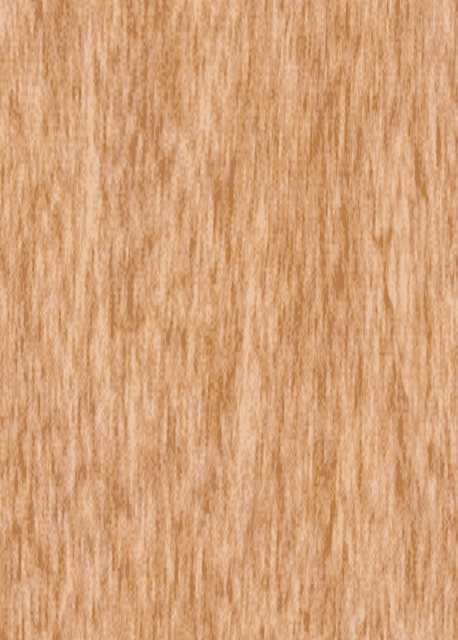
A WebGL 2 fragment shader for this texture:

```glsl
#version 300 es
precision highp float;
// Pale honey-coloured wood: upright fibres, a brown tongue and a split, flaky band.

uniform vec2 u_resolution;
out vec4 fragColor;

float hash(vec2 p) {
    return fract(sin(dot(p, vec2(127.1, 311.7))) * 43758.5453);
}

// Smooth value noise, -1 to 1
float noise(vec2 p) {
    vec2 i = floor(p), f = fract(p);
    f = f * f * (3.0 - 2.0 * f);
    float low = mix(hash(i), hash(i + vec2(1, 0)), f.x);
    float high = mix(hash(i + vec2(0, 1)), hash(i + vec2(1, 1)), f.x);
    return 2.0 * mix(low, high, f.y) - 1.0;
}

// Noise along one fibre; each fibre starts at its own height
float fibre(float column, float y, float seed) {
    y += 7.0 * hash(vec2(column, seed));
    float i = floor(y), f = smoothstep(0.0, 1.0, fract(y));
    return mix(hash(vec2(column + seed, i)), hash(vec2(column + seed, i + 1.0)), f);
}

// Upright strokes without visible rows, -1 to 1
float grain(vec2 p, vec2 frequency, float seed) {
    vec2 q = p * frequency;
    float i = floor(q.x), f = smoothstep(0.0, 1.0, fract(q.x));
    return 2.0 * mix(fibre(i, q.y, seed), fibre(i + 1.0, q.y, seed), f) - 1.0;
}

float bump(float x, float centre, float width) {
    float d = (x - centre) / width;
    return exp(-d * d);
}

// Soft streak between a low and a high end
float streak(vec2 p, vec2 low, vec2 high, float width) {
    float t = (p.y - low.y) / (high.y - low.y);
    float ends = smoothstep(-0.1, 0.2, t) * (1.0 - smoothstep(0.8, 1.1, t));
    return ends * bump(p.x, mix(low.x, high.x, t), width);
}

// Area above a rounded tip: x = inside, y = darkening near the tip
vec2 tongue(vec2 p, vec2 tip, float halfWidth) {
    float d = (p.x - tip.x) / halfWidth;
    float rise = p.y - tip.y - 0.05 * d * d;
    float inside = smoothstep(0.0, 0.012, rise) * (1.0 - smoothstep(0.75, 1.0, abs(d)));
    return vec2(inside, inside * exp(-max(rise, 0.0) * 28.0));
}

// Small slanted flecks, dark and pale in turn
float flecks(vec2 p, float aspect) {
    float tone = 0.0;
    for (int k = 0; k < 10; k++) {
        float id = float(k);
        vec2 centre = vec2(hash(vec2(id, 3.0)) * aspect, hash(vec2(id, 8.0)));
        vec2 d = p - centre;
        d.x -= 0.25 * d.y;
        float body = exp(-dot(d * d, vec2(50000.0, 5000.0)));
        tone += body * (mod(id, 2.0) < 0.5 ? -1.4 : 1.3);
    }
    return tone;
}

// Pale split band: x = coverage, y = change of tone
vec2 flakyBand(vec2 p) {
    float t = clamp((p.y - 0.17) / 0.63, 0.0, 1.0);
    float ragged = 0.008 * noise(p * vec2(30, 22)) + 0.010 * grain(p, vec2(80, 24), 5.0);
    float side = p.x + ragged - mix(0.668, 0.612, t);
    float halfWidth = mix(0.012, 0.037, t);
    float ends = smoothstep(0.12, 0.24, p.y) * (1.0 - smoothstep(0.77, 0.81, p.y + 2.0 * ragged));
    float cover = ends * (1.0 - smoothstep(-0.004, 0.004, abs(side) - halfWidth));
    float rim = ends * bump(abs(side), halfWidth + 0.006, 0.005);
    vec2 flake = vec2(100, 22), light = vec2(0.004, -0.006);
    float relief = grain(p, flake, 9.0) - grain(p + light, flake, 9.0);
    float crack = bump(grain(p + 0.004 * noise(p * 60.0), vec2(70, 12), 11.0), 0.0, 0.12);
    float patchy = 0.5 + 0.5 * noise(p * vec2(18, 9));
    return vec2(cover, cover * (0.95 + 1.4 * relief - 1.1 * crack) - rim * (0.4 + 1.2 * patchy));
}

// Wood tones, from -2 (dark) to 2 (pale)
vec3 woodColour(float tone) {
    vec3 c = mix(vec3(0.73, 0.485, 0.29), vec3(0.80, 0.58, 0.395), clamp(tone + 2.0, 0.0, 1.0));
    c = mix(c, vec3(0.84, 0.635, 0.475), clamp(tone + 1.0, 0.0, 1.0));
    c = mix(c, vec3(0.88, 0.695, 0.545), clamp(tone, 0.0, 1.0));
    return mix(c, vec3(0.915, 0.76, 0.635), clamp(tone - 1.0, 0.0, 1.0));
}

void main() {
    vec2 p = gl_FragCoord.xy / u_resolution.y;
    float aspect = u_resolution.x / u_resolution.y;

    // Fibres lean a little in the middle and wander gently
    vec2 g = p;
    g.x += 0.005 * noise(p * vec2(4, 2.5)) - 0.05 * p.y * bump(p.x, 0.40, 0.2);

    // Grain, from broad to fine
    float tone = 0.28 * noise(g * vec2(7, 1.2)) + 0.55 * grain(g, vec2(28, 2.2), 1.0);
    tone += 0.60 * grain(g, vec2(85, 9), 2.0) + 1.55 * grain(g, vec2(225, 26), 3.0);
    tone += 1.05 * noise(g * vec2(400, 190));
    tone -= 1.1 * smoothstep(0.3, 0.75, grain(g, vec2(190, 28), 4.0)) - 0.18;

    // Broad shading and pale streaks
    tone -= 0.40 * bump(p.x, 0.50, 0.09) * smoothstep(0.1, 0.7, p.y);
    tone += 0.9 * streak(p, vec2(0.36, 0.10), vec2(0.41, 0.72), 0.010);
    tone += 1.1 * streak(p, vec2(0.21, 0.23), vec2(0.207, 0.43), 0.009);
    tone += 0.9 * streak(p, vec2(0.165, 0.32), vec2(0.122, 1.10), 0.011);

    // Nested brown tongues
    float brown = 0.0;
    for (int k = 0; k < 3; k++) {
        vec2 tip = vec2(0.193 + 0.004 * float(k), 0.47 + 0.27 * float(k) - 0.07 * float(k * k));
        vec2 shape = tongue(g + 0.004 * noise(p * 25.0), tip, 0.034);
        brown = max(brown, shape.x);
        tone -= 0.8 * shape.y;
    }
    tone -= 0.7 * brown;

    vec2 band = flakyBand(p);
    tone = mix(tone, 0.7 * tone, band.x) + band.y + flecks(p, aspect);

    // Rosy and golden drift
    float rosy = 0.9 * noise(g * vec2(110, 30)) + 0.5 * noise(g * vec2(9, 4) + 20.0) + 0.5 * brown;
    vec3 colour = woodColour(1.05 * tone) + vec3(0.0, 0.010, 0.036) * rosy;
    fragColor = vec4(colour, 1.0);
}
```
